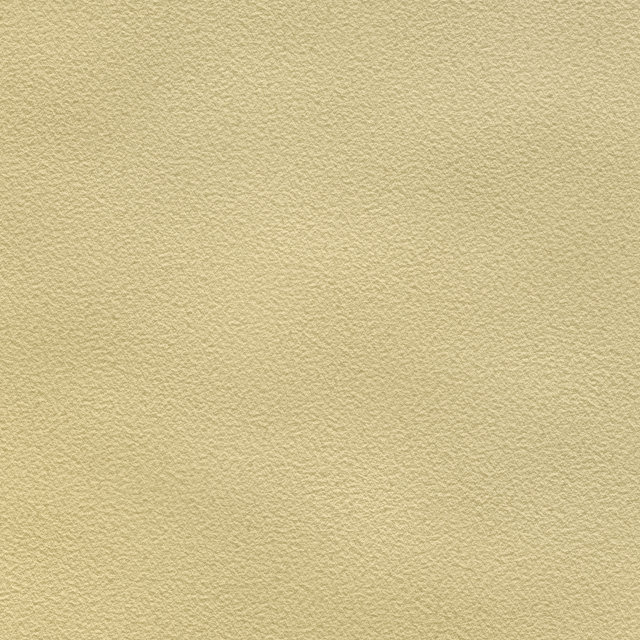
A WebGL 1 fragment shader for this texture:

```glsl
precision highp float;
// Sand-coloured plaster with a very fine, pebbled grain.
// A height field of gradient noise is lit from above by its slope and
// darkened in short crisp pits, then tinted by broad, faint changes of warmth.

uniform vec2 u_resolution;

const vec3 SAND = vec3(0.811, 0.750, 0.558);
const vec3 RELIEF_TINT = vec3(0.100, 0.100, 0.114);
const vec3 WARM_TINT = vec3(0.006, 0.000, -0.042);
const vec2 LIGHT_DIR = vec2(0.10, 0.995);
const float GRAIN_FREQUENCY = 142.0;
const float PIT_FREQUENCY = 112.0;
const float SLOPE_STEP = 0.0011;

// Random unit vector for a lattice cell
vec2 cellGradient(vec2 cell) {
  vec3 q = fract(vec3(cell.xyx) * vec3(0.1031, 0.1030, 0.0973));
  q += dot(q, q.yzx + 33.33);
  float angle = 6.28319 * fract((q.x + q.y) * q.z);
  return vec2(cos(angle), sin(angle));
}

float cornerWeight(vec2 cell, vec2 local, vec2 corner) {
  return dot(cellGradient(cell + corner), local - corner);
}

float gradientNoise(vec2 p) {
  vec2 cell = floor(p);
  vec2 f = fract(p);
  vec2 blend = f * f * f * (f * (f * 6.0 - 15.0) + 10.0);
  float low = mix(cornerWeight(cell, f, vec2(0.0, 0.0)),
                  cornerWeight(cell, f, vec2(1.0, 0.0)), blend.x);
  float high = mix(cornerWeight(cell, f, vec2(0.0, 1.0)),
                   cornerWeight(cell, f, vec2(1.0, 1.0)), blend.x);
  return mix(low, high, blend.y);
}

// Layered noise; each octave is turned to hide the lattice
float fractalNoise(vec2 p, float gain) {
  mat2 turn = mat2(1.36, 1.12, -1.12, 1.36);
  float sum = 0.0;
  float amplitude = 1.0;
  for (int i = 0; i < 3; i++) {
    sum += amplitude * gradientNoise(p);
    p = turn * p + vec2(17.3, 41.7);
    amplitude *= gain;
  }
  return sum;
}

// Plaster surface, turned off the canvas axes
float plasterHeight(vec2 uv, float frequency) {
  mat2 tilt = mat2(0.83, 0.56, -0.56, 0.83);
  return fractalNoise(tilt * uv * frequency + 230.4, 0.70);
}

// Positive on slopes that face the light, negative in their shade
float litSlope(vec2 uv, vec2 lightDir, float stepSize) {
  vec2 offset = lightDir * stepSize;
  return plasterHeight(uv - offset, GRAIN_FREQUENCY)
       - plasterHeight(uv + offset, GRAIN_FREQUENCY);
}

// Sparse, short pits with crisp rims, leaning slightly down to the right
float pitShade(vec2 uv, float frequency) {
  mat2 lean = mat2(0.97, 0.24, -0.24, 0.97);
  vec2 p = lean * uv * vec2(0.85, 1.1) * frequency;
  float depth = -gradientNoise(p + 311.6) - 0.3 * gradientNoise(p * 2.1 + 57.4);
  return smoothstep(0.26, 0.50, depth);
}

// Soft limit that keeps extremes inside the colour range
float softLimit(float x, float limit) {
  return x / sqrt(1.0 + x * x / (limit * limit));
}

void main() {
  vec2 uv = gl_FragCoord.xy / min(u_resolution.x, u_resolution.y);

  // Fine relief, its strength varying gently over the wall
  float strength = 1.70 + 0.4 * gradientNoise(uv * 6.0 + 23.1);
  float relief = strength * litSlope(uv, LIGHT_DIR, SLOPE_STEP)
               + 0.38 * plasterHeight(uv, GRAIN_FREQUENCY)
               + 0.09 - 0.60 * pitShade(uv, PIT_FREQUENCY);
  float tone = softLimit(relief, 1.8);

  // Broad mottling and a warm lower left corner
  float mottle = 0.34 * fractalNoise(uv * vec2(2.2, 3.4) + 8.6, 0.6);
  float warmth = 0.55 * (1.0 - uv.x - uv.y)
               + 0.25 * gradientNoise(uv * 2.5 + 71.9);

  vec3 color = SAND + RELIEF_TINT * (tone + mottle) + WARM_TINT * warmth;
  gl_FragColor = vec4(clamp(color, 0.0, 1.0), 1.0);
}
```
